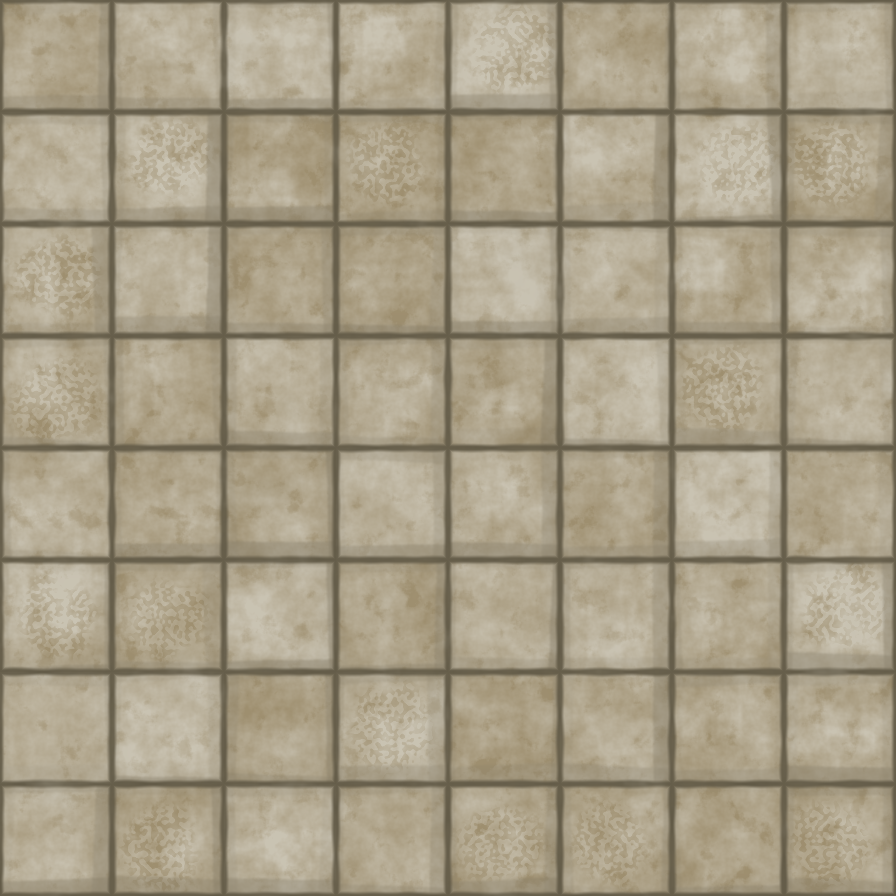
This texture is drawn by a WebGL 2 fragment shader. Its source:

```glsl
#version 300 es
precision highp float;

uniform vec2 u_resolution;
out vec4 outColor;

const float TILES = 8.0;

// Three random values in 0..1 for a lattice cell and a seed
vec3 hash3(vec2 cell, int seed) {
  uvec3 v = uvec3(uvec2(cell), uint(seed)) * 1664525u + 1013904223u;
  v.x += v.y * v.z; v.y += v.z * v.x; v.z += v.x * v.y;
  v ^= v >> 16;
  v.x += v.y * v.z; v.y += v.z * v.x; v.z += v.x * v.y;
  return vec3(v >> 8) / 16777216.0;
}

float cornerSlope(vec2 corner, vec2 offset, float period) {
  float angle = 6.2832 * hash3(mod(corner, period), 99).x;
  return dot(vec2(cos(angle), sin(angle)), offset);
}

// Gradient noise that wraps after a whole period
float gradientNoise(vec2 p, float period) {
  vec2 i = floor(p), f = fract(p);
  vec2 s = f * f * f * (f * (f * 6.0 - 15.0) + 10.0);
  vec2 e = vec2(1.0, 0.0);
  float low = mix(cornerSlope(i, f, period), cornerSlope(i + e, f - e, period), s.x);
  float high = mix(cornerSlope(i + e.yx, f - e.yx, period),
                   cornerSlope(i + e.xx, f - e.xx, period), s.x);
  return mix(low, high, s.y);
}

float fbm(vec2 uv, float period) {
  float sum = 0.0, gain = 0.5;
  for (int octave = 0; octave < 5; octave++) {
    sum += gain * gradientNoise(uv * period, period);
    period *= 2.0;
    gain *= 0.58;
  }
  return sum;
}

// Translucent, slightly tilted brush rectangle
float brushStroke(vec2 p, vec2 halfSize, float tilt) {
  p += tilt * vec2(-p.y, p.x);
  vec2 inside = smoothstep(vec2(-0.02), vec2(0.03), halfSize - abs(p));
  return inside.x * inside.y;
}

void main() {
  vec2 uv = gl_FragCoord.xy / u_resolution;
  vec2 cell = floor(uv * TILES);
  vec2 local = fract(uv * TILES);
  vec3 tileRandom = hash3(cell, 1);

  // Cloudy stain, with its own strength on each tile
  float cloud = fbm(uv, 16.0);
  float mottle = fbm(uv, 64.0);
  float tone = 0.53 + 0.42 * (tileRandom.x - 0.5) + 0.8 * cloud + 0.2 * mottle;
  tone -= 0.28 * smoothstep(0.08, 0.32, fbm(uv.yx, 32.0));

  // Overlapping pale and tan strokes
  for (int i = 0; i < 5; i++) {
    vec3 place = hash3(cell, 10 + i), shape = hash3(cell, 20 + i);
    vec2 center = mix(vec2(0.2), vec2(0.8), place.xy);
    vec2 halfSize = mix(vec2(0.14), vec2(0.44), shape.xy);
    float mask = brushStroke(local - center, halfSize, 0.16 * (shape.z - 0.5));
    tone += mask * (place.z - 0.38) * 0.24 * (0.8 + cloud);
  }

  // Sponged grain on a few tiles
  float reach = length(local - 0.5 - 0.15 * (tileRandom.xy - 0.5)) + 0.3 * cloud;
  float sponge = step(0.84, tileRandom.z) * (1.0 - smoothstep(0.28, 0.43, reach));
  float grain = smoothstep(-0.08, 0.12, gradientNoise(uv * 160.0, 160.0) + 0.5 * mottle);
  tone += sponge * (grain - 0.5) * (tileRandom.y > 0.5 ? 0.32 : -0.32);

  vec3 color = mix(vec3(0.62, 0.56, 0.435), vec3(0.79, 0.765, 0.70), clamp(tone, 0.0, 1.0));

  // Uneven grey washes along the four sides, stronger at right and bottom
  for (int side = 0; side < 4; side++) {
    vec3 wash = hash3(cell, 30 + side);
    vec2 q = side < 2 ? local : local.yx;
    bool heavy = side == 1 || side == 2;
    float depth = (side & 1) == 1 ? 1.0 - q.x : q.x;
    depth += 0.1 * (wash.y - 0.5) * (q.y - 0.5) + 0.025 * cloud;
    float width = mix(0.05, heavy ? 0.18 : 0.12, wash.x);
    float band = 1.0 - smoothstep(width - 0.015, width + 0.02, depth);
    float haze = 1.0 - smoothstep(0.0, 0.25, depth);
    float strength = (heavy ? 0.38 : 0.22) * (0.3 + wash.z);
    color = mix(color, vec3(0.52, 0.485, 0.405), strength * (0.75 * band + 0.3 * haze));
  }

  // Blurred grout with a worn edge
  vec2 toLine = 0.5 - abs(local - 0.5);
  float worn = 0.014 * gradientNoise(uv * 32.0, 32.0);
  vec2 lines = 1.0 - smoothstep(vec2(0.008), vec2(0.05), toLine + worn);
  float grout = max(lines.x, lines.y);
  color = mix(color, vec3(0.375, 0.345, 0.27), grout * (0.9 + 0.25 * cloud));

  // Pale dust drifting across tiles and grout
  float dust = smoothstep(0.1, 0.4, fbm(uv + 0.37, 8.0));
  color = mix(color, vec3(0.74, 0.72, 0.66), 0.22 * dust);

  outColor = vec4(color, 1.0);
}
```
